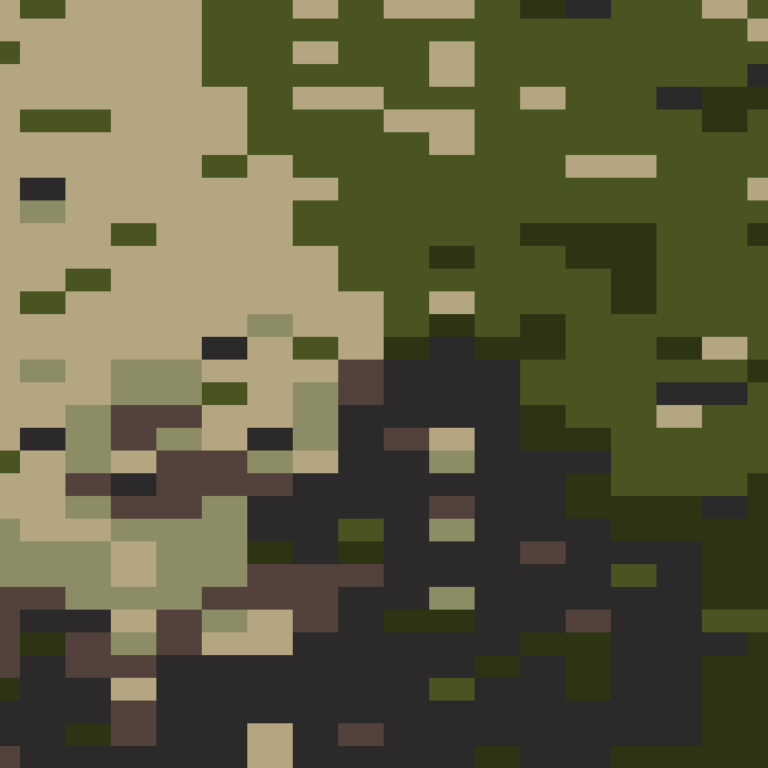
A three.js fragment shader for this pattern:

```glsl
// Blocky woodland camouflage on a grid of cells twice as wide as tall.
// Each cell takes a tone from a warped colour wheel around the canvas centre;
// gradient noise bends the patches, frays their edges and scatters islands.
varying vec2 vUv;

const vec2 CELL = vec2(0.0592, 0.0296);
const vec2 GRID_ORIGIN = vec2(0.026, 0.0286);
const float EDGE = 0.001;         // half width of the soft cell border
const float WHEEL_START = 0.05;   // where black begins along the square ring
const float TAU = 6.2831853;

const vec3 BLACK = vec3(0.17, 0.16, 0.16);
const vec3 DARK_GREEN = vec3(0.18, 0.20, 0.08);
const vec3 GREEN = vec3(0.29, 0.33, 0.13);
const vec3 TAN = vec3(0.71, 0.65, 0.51);
const vec3 SAGE = vec3(0.55, 0.55, 0.40);
const vec3 BROWN = vec3(0.32, 0.26, 0.23);

float hash(vec2 p) {
  vec3 q = fract(p.xyx * vec3(0.1031, 0.1030, 0.0973));
  q += dot(q, q.yzx + 33.33);
  return fract((q.x + q.y) * q.z);
}

// Dot product of a random unit gradient with the offset from its corner
float cornerSlope(vec2 corner, vec2 offset) {
  float angle = TAU * hash(corner);
  return dot(vec2(cos(angle), sin(angle)), offset);
}

float gradientNoise(vec2 p) {
  vec2 i = floor(p);
  vec2 f = p - i;
  vec2 s = f * f * f * (f * (f * 6.0 - 15.0) + 10.0);
  vec2 e = vec2(1.0, 0.0);
  float low = mix(cornerSlope(i, f), cornerSlope(i + e, f - e), s.x);
  float high = mix(cornerSlope(i + e.yx, f - e.yx),
                   cornerSlope(i + e.xx, f - e.xx), s.x);
  return mix(low, high, s.y);
}

// Position 0..1 along a square ring, anticlockwise from its lower left corner;
// equal steps cover equal areas of the canvas
float ringFraction(vec2 q) {
  float m = max(max(abs(q.x), abs(q.y)), 0.0001);
  vec2 r = 0.5 + 0.5 * q / m;
  float side;
  if (abs(q.y) >= abs(q.x)) side = q.y < 0.0 ? r.x : 3.0 - r.x;
  else side = q.x > 0.0 ? 1.0 + r.y : 4.0 - r.y;
  return side * 0.25;
}

// Tone bands, each as wide as its colour's share
vec3 palette(float tone) {
  vec3 c = mix(BLACK, DARK_GREEN, step(0.21, tone));
  c = mix(c, GREEN, step(0.34, tone));
  c = mix(c, TAN, step(0.62, tone));
  c = mix(c, SAGE, step(0.85, tone));
  return mix(c, BROWN, step(0.94, tone));
}

vec3 cellColor(vec2 id) {
  vec2 pos = (id + 0.5) * CELL + GRID_ORIGIN;

  // Large bends of the patches
  vec2 warp = vec2(gradientNoise(pos * 3.0 + 17.3),
                   gradientNoise(pos * 3.0 + 41.7));
  float tone = ringFraction(pos - 0.5 + 0.45 * warp) - WHEEL_START;

  // Ragged borders
  tone += 0.22 * gradientNoise(pos * 5.0 + 63.1);
  tone += 0.12 * gradientNoise(pos * vec2(9.0, 18.0) + 85.9);

  // Small islands of a neighbouring colour
  float speck = gradientNoise(id * vec2(0.45, 0.6) + 120.4);
  tone += 0.22 * sign(speck) * step(0.33, abs(speck));

  return palette(fract(tone));
}

// Blends the four nearest cells across a narrow border
vec3 camouflage(vec2 p) {
  vec2 g = (p - GRID_ORIGIN) / CELL - 0.5;
  vec2 id = floor(g);
  vec2 soft = EDGE / CELL;
  vec2 w = smoothstep(0.5 - soft, 0.5 + soft, g - id);
  vec2 e = vec2(1.0, 0.0);
  vec3 low = mix(cellColor(id), cellColor(id + e), w.x);
  vec3 high = mix(cellColor(id + e.yx), cellColor(id + e.xx), w.x);
  return mix(low, high, w.y);
}

void main() {
  gl_FragColor = vec4(camouflage(vUv), 1.0);
}
```
